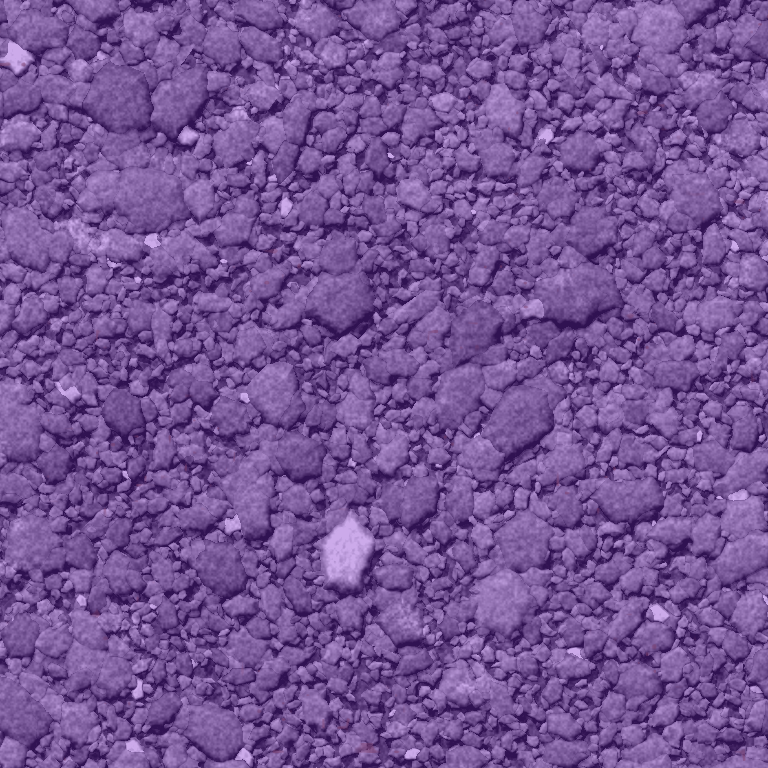
Reproduce this texture procedurally as a WebGL 1 fragment shader.

```glsl
precision highp float;
// Bed of crushed violet gravel: four sizes of angular stones, scattered by cells,
// are merged by height. The slope towards the light, cast shadows, dark
// crevices and layered mineral grain then set the tone of a violet ramp.
uniform vec2 u_resolution;

const vec2 LIGHT = vec2(-0.37, 0.93);
const vec3 CREVICE = vec3(0.19, 0.07, 0.32);
const vec3 PALE = vec3(0.77, 0.64, 0.89);
const vec3 RUST = vec3(0.50, 0.25, 0.43);

float hash(vec2 p) {
  vec3 q = fract(vec3(p.xyx) * 0.1031);
  q += dot(q, q.yzx + 33.33);
  return fract((q.x + q.y) * q.z);
}

mat2 rotation(float angle) {
  float c = cos(angle), s = sin(angle);
  return mat2(c, s, -s, c);
}

float noise(vec2 p) {
  vec2 cell = floor(p), f = fract(p);
  f = f * f * (3.0 - 2.0 * f);
  float low = mix(hash(cell), hash(cell + vec2(1.0, 0.0)), f.x);
  float high = mix(hash(cell + vec2(0.0, 1.0)), hash(cell + 1.0), f.x);
  return mix(low, high, f.y);
}

// Broad drifts of coarse (1) and fine (0) gravel from layered sines.
float coarseness(vec2 p) {
  float a = sin(7.0 * p.x + 2.1 + 1.7 * sin(5.0 * p.y));
  float b = sin(8.0 * p.y - 1.2 + 1.4 * sin(6.0 * p.x + 1.0));
  return 0.5 + 0.25 * (a + b);
}

// Irregular five-sided outline: 0 in the middle, 1 on the rim.
float stoneRim(vec2 q, float seed) {
  q = rotation(seed * 6.283) * q;
  q.y *= 1.0 + 0.9 * fract(seed * 17.3);
  mat2 turn = rotation(1.2566);
  vec2 facing = vec2(1.0, 0.0);
  float rim = 0.0;
  for (int k = 0; k < 5; k++) {
    float reach = mix(0.68, 1.05, fract(seed * 37.0 * (float(k) + 1.0)));
    rim = max(rim, dot(q, facing) / reach);
    facing = turn * facing;
  }
  return mix(rim, length(q), 0.25);
}

// Keeps the tallest stone: x = height, y = tint, z = nearness to the rim.
vec3 addStones(vec3 top, vec2 p, float cells, float density, float salt) {
  vec2 g = p * cells, cell = floor(g);
  for (int j = -1; j <= 1; j++) {
    for (int i = -1; i <= 1; i++) {
      vec2 id = cell + vec2(float(i), float(j));
      vec2 key = id + salt;
      float seed = hash(key);
      vec2 jitter = vec2(hash(key + 19.0), hash(key + 47.0)) - 0.5;
      float radius = mix(0.42, 0.7, hash(key + 71.0));
      vec2 q = (g - id - 0.5 - 0.8 * jitter) / radius;
      if (hash(key + 93.0) < density && dot(q, q) < 2.4) {
        float rim = stoneRim(q, seed);
        float dome = 1.0 - rim * rim * rim * rim + 0.6 * dot(q, jitter);
        float height = 0.6 * radius * dome / cells + 0.014 * fract(seed * 53.0);
        if (rim < 1.0 && height > top.x) top = vec3(height, fract(seed * 91.0), rim);
      }
    }
  }
  return top;
}

vec3 gravel(vec2 p, float coarse) {
  vec3 top = vec3(0.0, 0.35, 1.0);
  top = addStones(top, p, 64.0, 1.0, 211.0);
  top = addStones(top, p, 36.0, 0.85, 337.0);
  top = addStones(top, p, 21.0, mix(0.35, 0.9, coarse), 503.0);
  return addStones(top, p, 12.0, mix(0.08, 0.65, coarse), 701.0);
}

void main() {
  vec2 p = gl_FragCoord.xy / min(u_resolution.x, u_resolution.y);
  float coarse = coarseness(p);

  // Ragged outlines, then height samples stepped towards the light.
  vec2 w = p + 0.006 * (vec2(noise(p * 85.0), noise(p * 85.0 + 40.0)) - 0.5);
  vec3 stone = gravel(w, coarse);
  float slope = (stone.x - gravel(w + LIGHT * 0.0025, coarse).x) / 0.0025;
  float blocker = gravel(w + LIGHT * 0.011, coarse).x;
  float lit = slope / sqrt(1.0 + slope * slope);
  float shadow = smoothstep(0.002, 0.016, blocker - stone.x);
  float crevice = smoothstep(0.65, 1.0, stone.z);

  // Rough surface relief and fine speckle.
  float relief = noise(p * 130.0) - noise((p + LIGHT * 0.004) * 130.0);
  float speckle = 0.6 * noise(p * 250.0) + 0.4 * noise(p * 420.0 + 9.0) - 0.5;
  float crust = smoothstep(0.62, 0.9, noise(p * 38.0 + 5.0))
              * smoothstep(0.4, 0.75, noise(p * 7.0 + 23.0));

  float tone = 0.55 + 0.17 * lit + 0.22 * (stone.y - 0.5);
  tone += 0.16 * relief + 0.36 * speckle + 0.25 * crust * (0.6 + speckle);
  tone += 0.35 * smoothstep(0.988, 0.992, stone.y) * (1.0 - crevice);
  tone -= 0.23 * shadow + 0.2 * crevice;
  tone += 0.1 * (noise(p * 5.0 + 61.0) - 0.5);

  vec3 color = mix(CREVICE, PALE, clamp(tone, 0.0, 1.05));
  float fleck = smoothstep(0.9, 0.97, noise(p * 95.0 + 17.0))
              * smoothstep(0.6, 0.8, noise(p * 14.0 + 31.0));
  gl_FragColor = vec4(mix(color, RUST, 0.5 * fleck), 1.0);
}
```
